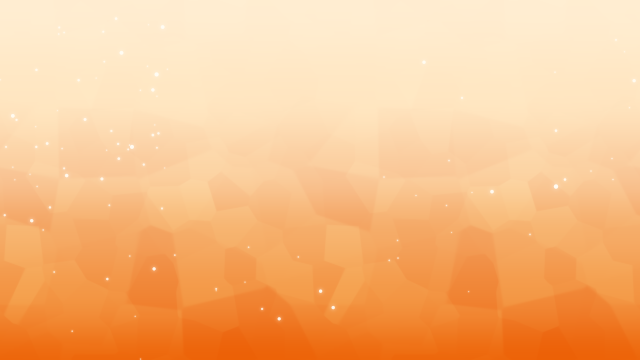
Reproduce this background procedurally as a Shadertoy shader.

```glsl
// Cream to orange gradient with faint repeating facets and scattered white specks.
#define TILES 2.0            // facet pattern repeats across the width
#define COARSE_CELLS 5.0     // facets per repeat, large layer
#define FINE_CELLS 9.0       // facets per repeat, small layer
#define FACET_STRENGTH 0.72
#define EDGE_SHARPNESS 65.0
#define LEFT_SPECKS 54
#define RIGHT_SPECKS 23
#define LOW_SPECKS 19
#define SPECK_MIN 0.0018
#define SPECK_MAX 0.0068

const vec3 CREAM = vec3(1.0, 0.93, 0.82);
const vec3 VANILLA = vec3(1.0, 0.90, 0.755);
const vec3 PEACH = vec3(0.98, 0.79, 0.60);
const vec3 APRICOT = vec3(0.96, 0.67, 0.41);
const vec3 ORANGE = vec3(0.95, 0.57, 0.25);
const vec3 EMBER = vec3(0.93, 0.40, 0.04);

float hash(vec2 p) {
    return fract(sin(dot(p, vec2(127.1, 311.7))) * 43758.5453);
}

vec2 hash2(vec2 p) {
    return vec2(hash(p), hash(p + 19.19));
}

// Vertical colour ramp, h = 0 at the bottom
vec3 ramp(float h) {
    vec3 c = mix(EMBER, ORANGE, smoothstep(-0.02, 0.19, h));
    c = mix(c, APRICOT, smoothstep(0.15, 0.40, h));
    c = mix(c, PEACH, smoothstep(0.35, 0.53, h));
    c = mix(c, VANILLA, smoothstep(0.48, 0.74, h));
    return mix(c, CREAM, smoothstep(0.70, 1.0, h));
}

// Soft bump that repeats with the tile; position in tile units
float bump(vec2 p, vec2 center, float radius) {
    vec2 d = p - center;
    d.x -= round(d.x);
    return exp(-dot(d, d) / (radius * radius));
}

// Broad warm and pale zones that steer the facet tones
float zones(vec2 p) {
    float warm = bump(p, vec2(0.56, 0.06), 0.10)
               + 0.8 * bump(p, vec2(0.27, 0.31), 0.10)
               + 0.7 * bump(p, vec2(0.80, 0.06), 0.10)
               + 0.5 * bump(p, vec2(0.46, 0.30), 0.11)
               + 0.5 * bump(p, vec2(0.77, 0.55), 0.08);
    float pale = bump(p, vec2(0.12, 0.22), 0.14)
               + bump(p, vec2(0.60, 0.56), 0.12);
    return warm - 0.5 * pale;
}

// Voronoi facets, periodic in x, with softly blended borders
float facets(vec2 p, float cells, float seed) {
    vec2 g = p * cells, base = floor(g);
    float sum = 0.0, total = 0.0;
    for (int j = -1; j <= 1; j++)
    for (int i = -1; i <= 1; i++) {
        vec2 cell = base + vec2(i, j);
        vec2 id = vec2(mod(cell.x, cells), cell.y) + seed;
        vec2 site = cell + 0.08 + 0.84 * hash2(id);
        float w = exp(-EDGE_SHARPNESS * length(g - site));
        float tone = hash(id + 7.7) - 0.5 + 0.7 * zones(site / cells);
        sum += w * tone;
        total += w;
    }
    return sum / max(total, 1e-37);
}

// Round specks with a faint halo, scattered in a box; p in units of height
float specks(vec2 p, vec2 low, vec2 high, int count, float seed) {
    float aspect = iResolution.x / iResolution.y;
    float soft = 0.8 / iResolution.y, light = 0.0;
    for (int i = 0; i < count; i++) {
        vec2 id = vec2(float(i) + 1.0, seed);
        vec2 pos = mix(low, high, hash2(id)) * vec2(aspect, 1.0);
        float size = hash(id + 3.3);
        float r = mix(SPECK_MIN, SPECK_MAX, size * size);
        float d = length(p - pos);
        float core = 1.0 - smoothstep(r - soft, r + soft, d);
        float halo = 0.25 * exp(-d * d / (r * r * 3.0));
        light = max(light, max(core * mix(0.6, 1.0, size), halo));
    }
    return light;
}

void mainImage(out vec4 fragColor, in vec2 fragCoord) {
    vec2 uv = fragCoord / iResolution.xy;
    vec2 p = fragCoord / iResolution.y;
    vec2 tile = fragCoord / iResolution.x * TILES;

    // Facets tint the ramp, strongest in the lower middle
    float tone = 0.6 * facets(tile, COARSE_CELLS, 4.0)
               + 0.5 * facets(tile, FINE_CELLS, 31.0);
    float fade = mix(0.12, 1.0, 1.0 - smoothstep(0.35, 0.85, uv.y));
    fade *= smoothstep(-0.08, 0.14, uv.y);
    vec3 tint = mix(vec3(0.02, 0.15, 0.13), vec3(0.03, 0.09, 0.10), uv.y);
    vec3 color = ramp(uv.y) - FACET_STRENGTH * tone * fade * tint;

    // Dense on the upper left, sparse on the right and along the bottom
    float light = specks(p, vec2(0.0, 0.36), vec2(0.27, 0.96), LEFT_SPECKS, 2.0);
    light = max(light, specks(p, vec2(0.60, 0.26), vec2(1.0, 0.97), RIGHT_SPECKS, 5.0));
    light = max(light, specks(p, vec2(0.02, 0.0), vec2(0.74, 0.32), LOW_SPECKS, 9.0));

    fragColor = vec4(mix(color, vec3(1.0, 0.99, 0.96), light), 1.0);
}
```
